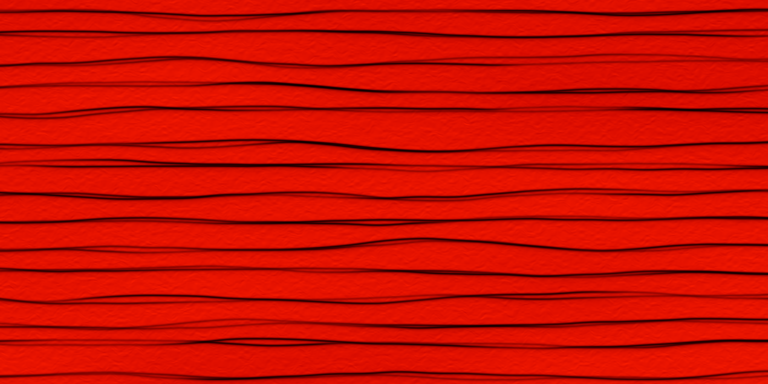
A Shadertoy shader for this texture:

```glsl
const float ROWS = 15.0;            // creases over the canvas height
const float ROW_JITTER = 0.40;      // in row heights
const float BEND = 0.024;           // slow wander of a whole crease
const float SPLIT = 0.022;          // distance between paired strands
const float WIGGLE = 0.003;
const float CORE_WIDTH = 0.0034;
const float SHADOW_WIDTH = 0.006;
const float SHADOW_DEPTH = 0.30;
const float FAINT_STRAND = 0.30;
const float STRONG_STRAND = 0.80;
const vec2 GRAIN_SCALE = vec2(70.0, 125.0);
const float GRAIN_RELIEF = 0.004;
const float GRAIN_CONTRAST = 0.55;
const vec3 DEEP_RED = vec3(0.77, 0.005, 0.0);
const vec3 BRIGHT_RED = vec3(0.95, 0.095, 0.0);

float hash(vec2 p) {
    return fract(sin(dot(p, vec2(127.1, 311.7))) * 43758.5453);
}

float noise(vec2 p) {
    vec2 cell = floor(p);
    vec2 f = fract(p);
    f = f * f * (3.0 - 2.0 * f);
    float low = mix(hash(cell), hash(cell + vec2(1.0, 0.0)), f.x);
    float high = mix(hash(cell + vec2(0.0, 1.0)), hash(cell + 1.0), f.x);
    return mix(low, high, f.y);
}

// Smooth one-dimensional wander in -0.5..0.5, different for each seed
float wander(float x, float seed) {
    return noise(vec2(x + 17.3 * hash(vec2(seed, 4.0)), floor(seed) + 0.0)) - 0.5;
}

// Height of the leather surface
float leather(vec2 p) {
    vec2 q = p * GRAIN_SCALE;
    q.y += 1.6 * noise(p * 45.0);
    return 0.7 * noise(q) + 0.3 * noise(q * 1.9 + 31.0);
}

// Darkness of one strand: thin core with a soft shadow on its lower side
float strandDepth(float below, float strength, float pixel) {
    float width = max(CORE_WIDTH, 0.8 * pixel);
    float core = exp(-below * below / (width * width));
    float shadow = smoothstep(-width, width, below) * exp(-max(below, 0.0) / SHADOW_WIDTH);
    return strength * mix(core, max(core, shadow), SHADOW_DEPTH);
}

// Light left after all nearby creases
float creaseLight(vec2 p, float pixel) {
    float light = 1.0;
    float nearest = floor(p.y * ROWS);
    for (int i = -1; i <= 1; i++) {
        float row = nearest + float(i);
        float center = (row + 0.5 + ROW_JITTER * (hash(vec2(row, 9.0)) - 0.5)) / ROWS;
        center += BEND * wander(p.x * 2.6, row + 40.0);
        for (int k = 0; k < 2; k++) {
            float seed = row * 2.0 + float(k) + 100.0;
            float y = center + SPLIT * wander(p.x * 3.2, seed);
            y += WIGGLE * wander(p.x * 11.0, seed + 200.0);
            float fade = smoothstep(-0.25, 0.25, wander(p.x * 2.8, seed + 400.0));
            float strength = mix(FAINT_STRAND, STRONG_STRAND, fade);
            light *= 1.0 - strandDepth(y - p.y, strength, pixel);
        }
    }
    return light;
}

void mainImage(out vec4 fragColor, in vec2 fragCoord) {
    vec2 p = fragCoord / iResolution.y;
    float pixel = 1.0 / iResolution.y;

    // Embossed grain over broad patches of warmer red
    float relief = leather(p) - leather(p + vec2(-0.3, 1.0) * GRAIN_RELIEF);
    float patches = noise(p * vec2(2.0, 4.0) + 5.0) - 0.5;
    float tone = 0.66 + GRAIN_CONTRAST * relief + 0.35 * patches;
    vec3 color = mix(DEEP_RED, BRIGHT_RED, clamp(tone, 0.0, 1.25));

    // Creases lose green sooner than red
    float light = creaseLight(p, pixel);
    color *= vec3(light, light * light * light, 1.0);

    fragColor = vec4(color, 1.0);
}
```
